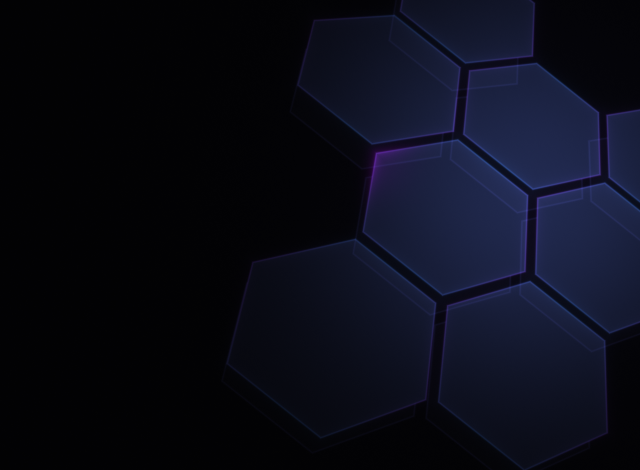
Give the GLSL for this background, as a WebGL 2 fragment shader.

```glsl
#version 300 es
precision highp float;
// Dark honeycomb of glass tiles seen in perspective, lit by a soft blue light.
// A projective map places the corners of each lattice cell; exact polygon
// distances give the fills, glowing rims and faint lower edges of the tiles.
uniform vec2 u_resolution;
out vec4 fragColor;

// Lattice: screen place of cell (0,0), its two steps, and perspective strength
const vec2 ORIGIN = vec2(0.959, 0.548);
const vec2 STEP_A = vec2(0.356, -0.0934);
const vec2 STEP_B = vec2(0.152, -0.3107);
const vec2 PERSPECTIVE = vec2(0.070, -0.069);
const float TILE_SCALE = 0.935;

// Lower edges shrink toward a vanishing point
const vec2 VANISHING = vec2(0.149, -0.884);
const float DEPTH_SCALE = 0.9665;

// Light
const vec2 LIGHT_POS = vec2(1.135, 0.60);
const float LIGHT_RADIUS = 0.427;
const vec2 ACCENT_POS = vec2(0.798, 0.662);
const float ACCENT_RADIUS = 0.075;
const vec2 BLUE_AXIS = vec2(0.5, 0.866);

// Rims
const float LINE_WIDTH = 0.0021;
const float HALO_WIDTH = 0.011;

// Colours
const vec3 NIGHT = vec3(0.008, 0.008, 0.014);
const vec3 AMBIENT = vec3(0.014, 0.014, 0.036);
const vec3 TILE_DIM = vec3(0.022, 0.024, 0.045);
const vec3 TILE_LIT = vec3(0.128, 0.162, 0.308);
const vec3 RIM_BLUE = vec3(0.06, 0.13, 0.25);
const vec3 RIM_PURPLE = vec3(0.13, 0.07, 0.25);
const vec3 ACCENT = vec3(0.13, 0.0, 0.17);
const vec3 GHOST_FILL = vec3(0.011, 0.012, 0.021);
const vec3 GHOST_RIM = vec3(0.035, 0.035, 0.085);

float hash(vec2 p) {
    return fract(sin(dot(p, vec2(12.9898, 78.233))) * 43758.5453);
}

// Lattice coordinates to screen
vec2 project(vec2 q) {
    return ORIGIN + (STEP_A * q.x + STEP_B * q.y) / (1.0 + dot(PERSPECTIVE, q));
}

// Sixty degree turn in lattice coordinates
vec2 turn(vec2 q) {
    return vec2(-q.y, q.x + q.y);
}

// Signed distance to a projected hexagon, scaled about the vanishing point
float hexDistance(vec2 p, vec2 cell, float depth) {
    vec2 arm = vec2(TILE_SCALE / 3.0);
    vec2 a = mix(VANISHING, project(cell + arm), depth);
    float nearest = 1e3;
    float plane = -1e3;
    for (int k = 0; k < 6; k++) {
        arm = turn(arm);
        vec2 b = mix(VANISHING, project(cell + arm), depth);
        vec2 edge = b - a;
        vec2 rel = p - a;
        float along = clamp(dot(rel, edge) / dot(edge, edge), 0.0, 1.0);
        nearest = min(nearest, length(rel - edge * along));
        plane = max(plane, dot(rel, normalize(vec2(-edge.y, edge.x))));
        a = b;
    }
    return plane < 0.0 ? plane : nearest;
}

float bell(float d, float width) {
    return exp(-d * d / (width * width));
}

// Cells that make up the cluster
bool occupied(ivec2 c) {
    return abs(c.x + c.y) < 2 && c != ivec2(-1, 0) && c != ivec2(2, -2);
}

void main() {
    vec2 p = gl_FragCoord.xy / u_resolution.y;
    float px = 1.0 / u_resolution.y;
    float lineWidth = max(LINE_WIDTH, 0.8 * px);
    float light = bell(length(p - LIGHT_POS), LIGHT_RADIUS);
    float accent = bell(length(p - ACCENT_POS), ACCENT_RADIUS);
    float strength = 0.3 + 0.7 * light;

    vec3 color = NIGHT + AMBIENT * light;
    vec3 tile = mix(TILE_DIM, TILE_LIT, light);
    vec3 glow = vec3(0.0);

    for (int i = -1; i <= 2; i++) {
        for (int j = -2; j <= 1; j++) {
            if (!occupied(ivec2(i, j))) continue;
            vec2 cell = vec2(i, j);
            float d = hexDistance(p, cell, 1.0);
            float inside = 1.0 - smoothstep(-px, px, d);
            color = mix(color, tile, inside);

            // Rim hue depends on the side of the tile
            float blue = dot(normalize(p - project(cell) + 1e-5), BLUE_AXIS);
            vec3 rim = mix(RIM_PURPLE, RIM_BLUE, blue * blue);
            float halo = exp(-abs(d) / HALO_WIDTH);
            glow += rim * strength * (bell(d, lineWidth) + 0.22 * halo);
            if (i == 0 && j == 0) glow += ACCENT * accent * (0.4 * inside + halo);

            // Faint lower edge, hidden behind its own tile
            float g = hexDistance(p, cell, DEPTH_SCALE);
            float body = 1.0 - smoothstep(-px, px, g);
            vec3 ghost = GHOST_FILL * body + GHOST_RIM * bell(g, lineWidth);
            glow += ghost * (0.4 + 0.6 * light) * (1.0 - inside);
        }
    }

    // Fine grain against banding
    float grain = (hash(gl_FragCoord.xy) - 0.5) / 255.0;
    fragColor = vec4(color + glow + grain, 1.0);
}
```
